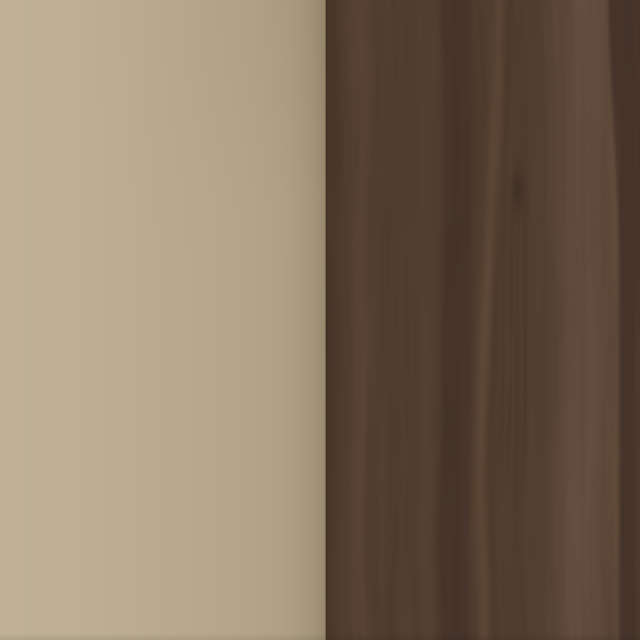
Give the GLSL for this texture, as a Shadertoy shader.

```glsl
// A smooth beige wall meets a dark vertical walnut panel. The wall is a
// horizontal falloff into a contact shadow; the wood is built from soft
// colour bands, bent streaks, one slim knot and fine stretched grain.

const float SEAM = 0.509;

float hash(vec2 p) {
    p = fract(p * vec2(0.1031, 0.1137));
    p += dot(p, p.yx + 33.33);
    return fract((p.x + p.y) * p.x * 17.0);
}

// Smoothly blended random value per cell
float cellNoise(vec2 p) {
    vec2 cell = floor(p), f = fract(p);
    f = f * f * (3.0 - 2.0 * f);
    float low = mix(hash(cell), hash(cell + vec2(1, 0)), f.x);
    float high = mix(hash(cell + vec2(0, 1)), hash(cell + vec2(1, 1)), f.x);
    return mix(low, high, f.y);
}

// Soft bell around a centre line
float band(float x, float centre, float width) {
    float d = (x - centre) / width;
    return exp(-d * d);
}

// Flat-topped strip with softened sides
float strip(float x, float left, float right, float soft) {
    return smoothstep(left - soft, left + soft, x)
         * (1.0 - smoothstep(right - soft, right + soft, x));
}

// Grain stretched along y, summed over finer and finer fibres
float grain(vec2 p) {
    float sum = 0.0, weight = 0.5, density = 55.0;
    for (int i = 0; i < 3; i++) {
        sum += weight * (cellNoise(p * vec2(density, 2.0 + density * 0.04) + 19.0) - 0.5);
        density *= 2.1;
        weight *= 0.7;
    }
    return sum;
}

vec3 wallColor(vec2 p) {
    float gap = max(SEAM - p.x, 0.0);
    vec3 color = mix(vec3(0.748, 0.690, 0.588), vec3(0.722, 0.660, 0.558),
                     smoothstep(0.0, 0.36, p.x));
    float shade = 0.075 * exp(-gap / 0.085) + 0.055 * exp(-gap / 0.022);
    shade += 0.018 * smoothstep(0.6, 1.0, p.y) * smoothstep(0.1, 0.48, p.x);
    return color - shade * vec3(1.0, 0.99, 0.97);
}

vec3 woodColor(vec2 p) {
    vec3 darkWood = vec3(0.270, 0.200, 0.165);
    vec3 lightWood = vec3(0.392, 0.305, 0.250);
    vec3 color = vec3(0.312, 0.238, 0.180);
    float sway = 0.003 * sin(p.y * 5.0 + 1.0) + 0.0015 * sin(p.y * 13.0);
    float x = p.x + sway;

    // Broad tonal bands from the seam to the right side
    color = mix(color, vec3(0.282, 0.212, 0.160), band(x, SEAM, 0.026));
    color = mix(color, vec3(0.345, 0.260, 0.210), 0.75 * band(x, 0.562, 0.021));
    color = mix(color, vec3(0.328, 0.250, 0.190), 0.6 * band(x, 0.665, 0.022));
    color = mix(color, darkWood, 0.85 * strip(x, 0.688, 0.736, 0.008));
    color = mix(color, lightWood, 0.9 * band(x, 0.915, 0.052));

    // Bent pale streak beside the dark strip
    float bend = 0.750 + 0.031 * smoothstep(0.25, 1.05, p.y)
               + 0.006 * smoothstep(0.25, 0.0, p.y);
    color = mix(color, vec3(0.372, 0.285, 0.220), 0.75 * band(p.x, bend, 0.010));
    color = mix(color, darkWood, 0.35 * band(p.x, bend + 0.017, 0.006));

    // Pale rim and dark margin at the far right
    float margin = 0.967 - 0.018 * smoothstep(0.55, 1.05, p.y);
    color = mix(color, vec3(0.385, 0.295, 0.230), 0.5 * band(p.x, margin - 0.006, 0.006));
    color = mix(color, darkWood, 0.9 * smoothstep(margin - 0.003, margin + 0.006, p.x));
    color = mix(color, vec3(0.325, 0.245, 0.195),
                0.5 * smoothstep(0.988, 1.0, p.x) * smoothstep(0.8, 0.3, p.y));

    // Slim knot with dark fibres fanning out below it
    vec2 knot = (p - vec2(0.809, 0.703)) / vec2(0.009, 0.031);
    color = mix(color, vec3(0.238, 0.172, 0.140), 0.75 * exp(-dot(knot, knot)));
    float tail = strip(p.y, 0.28, 0.66, 0.09);
    for (int i = 0; i < 4; i++) {
        float k = float(i);
        float fibre = 0.785 + 0.0115 * k + (0.012 - 0.005 * k) * (p.y - 0.45);
        color = mix(color, darkWood, (0.35 + 0.1 * mod(k, 2.0)) * tail
                    * band(x, fibre, 0.0035));
    }

    // Fine grain and faint layered ripples
    float fibres = grain(vec2(x, p.y));
    float ripple = sin(x * 190.0 + 2.0 * sin(p.y * 3.0)) + 0.6 * sin(x * 410.0 + p.y * 4.0);
    return color * (1.0 + 0.10 * fibres + 0.010 * ripple);
}

void mainImage(out vec4 fragColor, in vec2 fragCoord) {
    vec2 p = fragCoord / iResolution.xy;
    float soft = max(0.0015, 0.75 / iResolution.x);
    float wood = smoothstep(SEAM - soft, SEAM + soft, p.x);
    vec3 color = mix(wallColor(p), woodColor(p), wood);

    // Dark seam line and a slight dimming along the bottom edge
    color *= 1.0 - 0.12 * band(p.x, SEAM + 0.001, 0.002);
    color *= 1.0 - 0.07 * (1.0 - smoothstep(0.0, 0.012, p.y));
    fragColor = vec4(color, 1.0);
}
```
